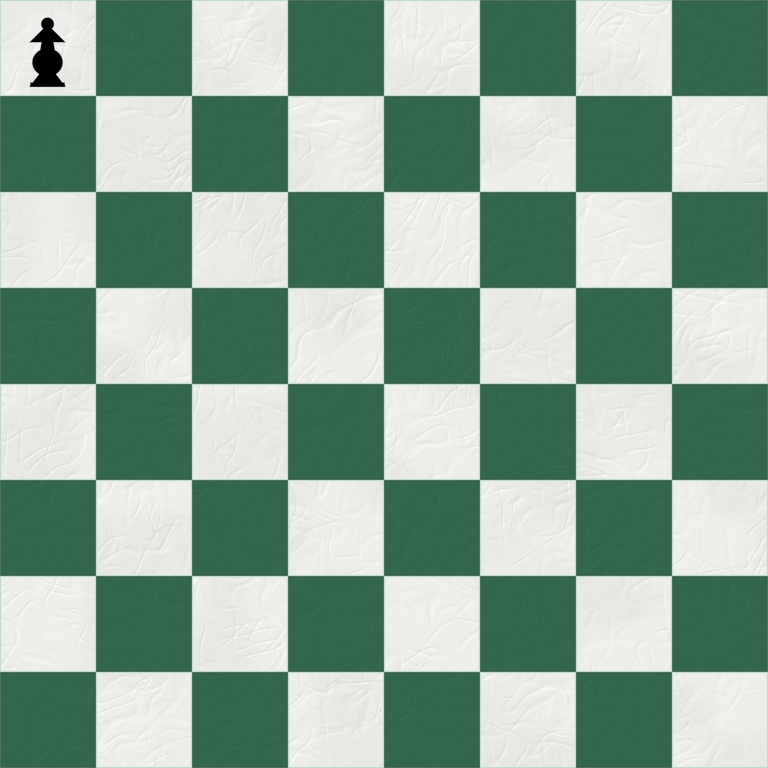
A three.js fragment shader for this pattern:

```glsl
// Green and white leather checkerboard with one black pawn in the upper left cell.
varying vec2 vUv;

const float CELLS = 8.0;
const vec3 GREEN = vec3(0.197, 0.405, 0.302);
const vec3 GREEN_EDGE = vec3(0.225, 0.370, 0.295);
const vec3 WHITE_SHADE = vec3(0.908, 0.908, 0.892);
const vec3 WHITE_LIGHT = vec3(0.932, 0.932, 0.922);
const vec3 WHITE_EDGE = vec3(0.850, 0.930, 0.880);
const vec3 PAWN_COLOR = vec3(0.0);
const vec2 PAWN_CELL = vec2(0.0, 7.0);

// Lengths in cells
const float SOFT = 0.008;
const float EDGE_WIDTH = 0.016;
const float CREASE_WIDTH = 0.13;       // threshold on the noise value
const vec2 LIGHT_STEP = vec2(-0.011, 0.014);
const float WHITE_RELIEF = 0.042;
const float GREEN_RELIEF = 0.012;
const float GRAIN = 0.012;

float hash(vec2 p) {
  return fract(sin(dot(p, vec2(127.1, 311.7))) * 43758.5453);
}

float noise(vec2 p) {
  vec2 i = floor(p);
  vec2 f = fract(p);
  f = f * f * (3.0 - 2.0 * f);
  float low = mix(hash(i), hash(i + vec2(1.0, 0.0)), f.x);
  float high = mix(hash(i + vec2(0.0, 1.0)), hash(i + 1.0), f.x);
  return mix(low, high, f.y);
}

vec2 rotate(vec2 p, float angle) {
  float c = cos(angle);
  float s = sin(angle);
  return vec2(c * p.x - s * p.y, s * p.x + c * p.y);
}

// Leather height: long creases crossing at angles that differ per cell
float leatherHeight(vec2 local, vec2 cell) {
  float turn = 6.2832 * hash(cell + 3.7);
  vec2 warp = vec2(noise(local * 4.0 + cell * 9.0), noise(local * 4.0 - cell * 7.0));
  vec2 p = local - 0.5 + 0.16 * warp;
  float height = 0.0;
  for (int i = 0; i < 4; i++) {
    float layer = float(i);
    vec2 q = rotate(p, turn + layer * 0.85) * vec2(2.2, 6.0 + layer);
    float n = noise(q + cell * 17.3 + layer * 31.0);
    float crease = 1.0 - smoothstep(0.0, CREASE_WIDTH, abs(n - 0.5));
    height -= crease * smoothstep(0.25, 0.7, noise(p * 4.0 + cell * 5.0 + layer * 13.0));
  }
  return height;
}

// Upright trapezoid from bottom to top, given half widths at both ends
float trapezoid(vec2 p, float bottom, float top, float wBottom, float wTop) {
  float t = clamp((p.y - bottom) / (top - bottom), 0.0, 1.0);
  float side = abs(p.x) - mix(wBottom, wTop, t);
  return max(side, max(bottom - p.y, p.y - top));
}

float pawnDistance(vec2 local) {
  vec2 p = local - vec2(0.495, 0.0);
  float head = length(p - vec2(0.0, 0.75)) - 0.066;
  float collar = trapezoid(p, 0.56, 0.71, 0.185, 0.035);
  float neck = trapezoid(p, 0.42, 0.57, 0.085, 0.06);
  float body = length((p - vec2(0.0, 0.35)) * vec2(0.92, 1.0)) - 0.145;
  float foot = trapezoid(p, 0.125, 0.23, 0.165, 0.085);
  float base = trapezoid(p, 0.095, 0.14, 0.185, 0.175);
  return min(min(min(head, collar), min(neck, body)), min(foot, base));
}

void main() {
  vec2 board = vUv * CELLS;
  vec2 cell = floor(board);
  vec2 local = fract(board);

  // Checker cells with smoothed borders
  vec2 toLine = 0.5 - abs(local - 0.5);
  float border = min(toLine.x, toLine.y);
  float parity = mod(cell.x + cell.y, 2.0);
  float white = mix(0.5, parity, smoothstep(0.0, SOFT, border));
  float edge = 1.0 - smoothstep(EDGE_WIDTH - SOFT, EDGE_WIDTH + SOFT, border);

  // Relief lit from the upper left, plus fine grain
  float relief = leatherHeight(local, cell) - leatherHeight(local + LIGHT_STEP, cell);
  relief = clamp(relief, -1.0, 1.0);
  float grain = (noise(board * 42.0) - 0.5) * GRAIN;

  float tone = smoothstep(0.3, 0.7, noise(board * 1.7 + 8.0));
  vec3 whiteLeather = mix(WHITE_SHADE, WHITE_LIGHT, tone) + relief * WHITE_RELIEF + grain;
  vec3 greenLeather = GREEN + relief * GREEN_RELIEF + grain * 0.6;
  whiteLeather = mix(whiteLeather, WHITE_EDGE, edge);
  greenLeather = mix(greenLeather, GREEN_EDGE, edge);
  vec3 color = mix(greenLeather, whiteLeather, white);

  // Pawn
  float inPawnCell = 1.0 - step(0.5, distance(cell, PAWN_CELL));
  float pawn = 1.0 - smoothstep(-SOFT, SOFT, pawnDistance(local));
  color = mix(color, PAWN_COLOR, pawn * inPawnCell);

  gl_FragColor = vec4(color, 1.0);
}
```
